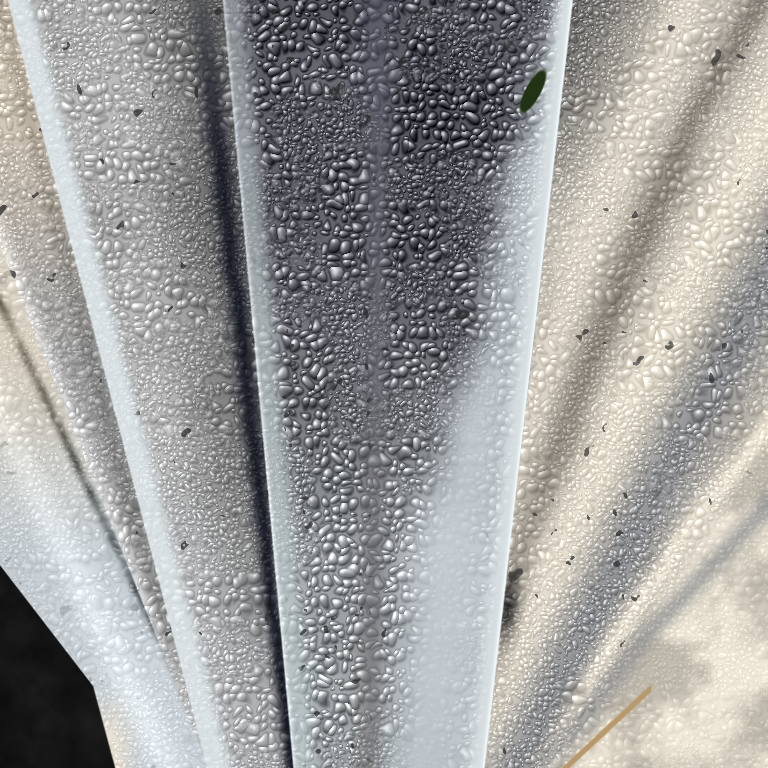
A WebGL 1 fragment shader for this texture:

```glsl
precision highp float;
// Pleated translucent sheeting, fanned out and covered in beads of condensation.
uniform vec2 u_resolution;

float hash(vec2 p) { return fract(sin(dot(p, vec2(127.1, 311.7))) * 43758.5453); }

float noise(vec2 p) {
  vec2 i = floor(p), f = fract(p);
  f = f * f * (3.0 - 2.0 * f);
  return mix(mix(hash(i), hash(i + vec2(1, 0)), f.x),
             mix(hash(i + vec2(0, 1)), hash(i + vec2(1, 1)), f.x), f.y);
}

float fbm(vec2 p) {
  float sum = 0.0, amp = 0.5;
  for (int i = 0; i < 4; i++) {
    sum += amp * noise(p);
    p = p * 2.03 + 7.1;
    amp *= 0.5;
  }
  return sum;
}

// Soft ridge of a given half width, and a smoothed edge.
float ridge(float d, float w) { return exp(-d * d / (w * w)); }
float side(float d) { return smoothstep(-0.0015, 0.0015, d); }

// Signed light on round drops: lit from the upper left, dark at the rim.
float beads(vec2 p, float n) {
  vec2 q = p * n + 0.9 * vec2(noise(p * n * 0.8), noise(p * n * 0.8 + 31.0));
  vec2 cell = floor(q), f = fract(q), off = vec2(9.0);
  for (int j = -1; j <= 1; j++) {
    for (int i = -1; i <= 1; i++) {
      vec2 c = vec2(float(i), float(j)), id = cell + c;
      vec2 centre = c + 0.15 + 0.7 * vec2(hash(id), hash(id + 17.3));
      vec2 v = (f - centre) / (0.28 + 0.35 * hash(id + 5.7));
      if (dot(v, v) < dot(off, off)) off = v;
    }
  }
  float d = length(off), glint = ridge(length(off - vec2(-0.3, 0.4)), 0.33);
  return (1.0 - smoothstep(0.7, 1.05, d)) * dot(off, vec2(-0.4, 0.8))
    + 0.8 * glint - 0.45 * ridge(d - 1.0, 0.25);
}

// Sparse larger drops and dirt.
float specks(vec2 p, float n, float chance) {
  vec2 q = p * n + 0.5 * noise(p * n * 3.0), id = floor(q);
  vec2 v = fract(q) - 0.3 - 0.4 * vec2(hash(id + 2.0), hash(id + 9.0));
  float r = 0.08 + 0.16 * hash(id + 4.0);
  return step(hash(id), chance) * (1.0 - smoothstep(r * 0.7, r, length(v)));
}

void main() {
  vec2 p = gl_FragCoord.xy / u_resolution;
  float x = p.x, t = 1.0 - p.y;
  float cloud = fbm(p * 7.0) - 0.5, grain = fbm(p * 34.0);
  float left = x - 0.29 - 0.092 * t, right = 0.746 - 0.115 * t - x;
  float pleat = x - 0.01 - 0.26 * t, outer = x + 0.128 - 0.4 * t;
  vec3 cream = vec3(0.93, 0.9, 0.84), ice = vec3(0.8, 0.83, 0.85);

  // Outermost folds on the left, with a dark crease
  float crease = x + 0.187 - 0.475 * t;
  vec3 col = mix(cream * 0.93, ice, smoothstep(0.45, 0.75, t)) + 0.12 * cloud;
  col += 0.1 * ridge(crease + 0.07, 0.025) - 0.6 * grain * ridge(crease, 0.007);
  col = mix(col, cream, smoothstep(0.88, 0.98, t) * smoothstep(0.19, 0.14, x));
  vec3 strip = mix(vec3(0.83, 0.79, 0.73), vec3(0.65), smoothstep(0.1, 0.5, t));
  strip += 0.22 * ridge(outer, 0.016) - 0.1 * ridge(pleat + 0.012, 0.012);
  col = mix(col, strip, side(outer));
  float wet = mix(0.1, 0.2, side(outer));

  // Second pleat: pale rim, grey body, deep shadow at its right
  vec3 body = mix(vec3(0.72), vec3(0.81, 0.82, 0.83), smoothstep(0.45, 0.95, t));
  float dusk = smoothstep(-0.15, -0.02, left) * (1.0 - 0.6 * smoothstep(0.5, 1.0, t));
  body = mix(body, vec3(0.43), dusk * 0.8) + 0.16 * cloud;
  float rim = 1.0 - smoothstep(0.018, 0.042, pleat);
  body = mix(body, vec3(0.86, 0.89, 0.9), rim);
  float shade = ridge(x - 0.266 - 0.118 * t + 0.008 * grain, 0.016 - 0.006 * t);
  body = mix(body, vec3(0.13, 0.14, 0.18), shade * smoothstep(-0.15, 0.25, t));
  col = mix(col, body, side(pleat));
  wet = mix(wet, 0.25 * (1.0 - 0.8 * rim) * (1.0 - 0.7 * shade), side(pleat));

  // Sunlit folds on the right, sweeping down to the centre
  float lane = x + 0.02 * cloud;
  vec3 fan = vec3(0.76, 0.74, 0.7) + 0.22 * cloud;
  float dim = smoothstep(0.92, 0.72, x + 0.45 * t) * smoothstep(0.4, 0.12, t);
  fan = mix(fan, vec3(0.42), dim * 0.9);
  fan = mix(fan, cream, 0.75 * ridge(lane - 0.898 + 0.44 * t - 0.08 * t * t, 0.035));
  fan = mix(fan, vec3(0.5, 0.47, 0.44), 0.75 * ridge(lane - 0.995 + 0.585 * t - 0.22 * t * t, 0.024));
  fan = mix(fan, cream, ridge(lane - 1.09 + 0.59 * t - 0.14 * t * t, 0.05));
  float damp = ridge(lane - 1.19 + 0.52 * t, 0.048);
  fan = mix(fan, vec3(0.55, 0.56, 0.58), 0.85 * damp);
  float hem = lane - 1.5 + 1.05 * t - 0.26 * t * t, past = smoothstep(0.0, 0.04, hem);
  fan = mix(fan, cream * mix(0.82, 1.02, smoothstep(0.3, 0.65, fbm(p * 16.0))), past);
  fan = mix(fan, cream * 1.03, ridge(hem, 0.017));
  fan = mix(fan, vec3(0.6), 0.75 * ridge(lane - 1.56 + 0.86 * t, 0.02));
  fan = mix(fan, vec3(0.2), 0.9 * ridge(right + 0.006, 0.014) * ridge(t - 0.79, 0.04));
  col = mix(fan, col, side(right));
  wet = mix(0.17 + 0.14 * dim + 0.1 * damp - 0.1 * past, wet, side(right));

  // Centre panel: dark and wet above, clear and pale at lower right
  vec3 panel = mix(vec3(0.4, 0.4, 0.43), vec3(0.68, 0.7, 0.71), smoothstep(0.15, 1.0, t));
  float edge = x - 0.73 + 0.3 * t - 0.07 * t * t + 0.05 * cloud;
  float pale = smoothstep(-0.04, 0.04, edge);
  panel = mix(panel + 0.24 * cloud, vec3(0.75, 0.78, 0.8) + 0.08 * cloud, pale);
  float seam = ridge(x - 0.494 + 0.012 * t, 0.015 + 0.012 * smoothstep(0.3, 0.0, t));
  panel = mix(panel, mix(vec3(0.36, 0.36, 0.42), vec3(0.51), t), seam * 0.85);
  float lip = 1.0 - smoothstep(0.012, 0.045, left);
  panel = mix(panel, vec3(0.73, 0.77, 0.78), lip * (0.55 + 0.45 * t));
  panel = mix(panel, vec3(0.84, 0.87, 0.88), 1.0 - smoothstep(0.01, 0.035, right));
  panel += 0.2 * ridge(left, 0.004) + 0.12 * ridge(right, 0.004);
  float clear = pale * ridge(x - 0.672 + 0.12 * t, 0.055) * smoothstep(0.42, 0.55, t);
  float film = mix(0.36, 0.15, pale) * (1.0 - 0.65 * seam) * (1.0 - 0.75 * lip);
  float inside = side(left) * side(right);
  col = mix(col, panel, inside);
  wet = mix(wet, film * (1.0 - 0.85 * clear) * smoothstep(0.005, 0.03, right), inside);

  // Condensation of mixed sizes, heavy drops and dirt
  float coarse = smoothstep(0.4, 0.62, fbm(p * 13.0 + 4.0) + 0.12 * inside);
  col += wet * mix(beads(p, 135.0), 1.15 * beads(p + 3.0, 78.0), coarse);
  float trail = inside * (ridge(x - 0.36 - 0.03 * t, 0.012) + seam);
  float dirt = max(specks(p, 24.0, 0.07), specks(p + 0.37, 46.0, 0.04 + 0.35 * trail));
  col = mix(col, vec3(0.17), 0.75 * dirt * smoothstep(0.05, 0.2, wet));

  // Leaf scrap and dry straw
  vec2 leaf = mat2(0.88, 0.47, -0.47, 0.88) * (p - vec2(0.694, 0.881));
  float blade = length(leaf / vec2(0.01, 0.032));
  col = mix(col, vec3(0.13, 0.2, 0.08), 1.0 - smoothstep(0.85, 1.1, blade));
  float straw = abs(dot(p - vec2(0.79, 0.05), vec2(-0.68, 0.73)));
  col = mix(col, vec3(0.72, 0.6, 0.42), smoothstep(0.005, 0.002, straw) * side(0.848 - x));

  // Dark ground at the lower left
  float ground = min(0.77 * (t - 0.736), 0.27 * t - 0.12) - x;
  col = mix(col, vec3(0.04) + 0.09 * grain, side(ground));
  gl_FragColor = vec4(clamp(col, 0.0, 1.0), 1.0);
}
```
